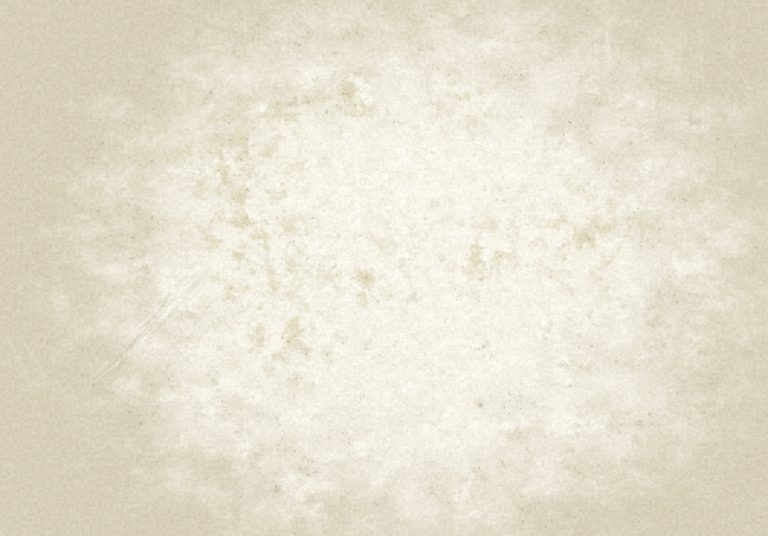
Write a Shadertoy shader that draws this texture.

```glsl
// Weathered ivory parchment: bright worn centre, darker edges, ochre stains and fine scratches

vec2 hash2(vec2 cell) {
    vec3 q = fract(cell.xyx * vec3(0.1031, 0.1030, 0.0973));
    q += dot(q, q.yzx + 33.33);
    return fract((q.xx + q.yz) * q.zy);
}

float gradientDot(vec2 cell, vec2 offset) {
    float angle = 6.2832 * hash2(cell).x;
    return dot(vec2(cos(angle), sin(angle)), offset);
}

// Gradient noise, roughly -0.7 to 0.7
float gradientNoise(vec2 p) {
    vec2 i = floor(p), f = fract(p);
    vec2 w = f * f * f * (f * (f * 6.0 - 15.0) + 10.0);
    vec2 e = vec2(1.0, 0.0);
    return mix(mix(gradientDot(i, f), gradientDot(i + e, f - e), w.x),
               mix(gradientDot(i + e.yx, f - e.yx), gradientDot(i + 1.0, f - 1.0), w.x), w.y);
}

float fbm(vec2 p) {
    float sum = 0.0, amplitude = 0.6;
    for (int i = 0; i < 6; i++) {
        sum += amplitude * gradientNoise(p);
        p = mat2(1.6, 1.2, -1.2, 1.6) * p + 17.3;
        amplitude *= 0.68;
    }
    return sum;
}

// Small ragged flecks, one for some of the grid cells
float flecks(vec2 p, float scale, float density) {
    vec2 cell = floor(p * scale), f = fract(p * scale);
    vec2 seed = hash2(cell + 71.0);
    vec2 centre = 0.3 + 0.4 * hash2(cell + 19.0);
    float radius = mix(0.08, 0.22, seed.y);
    float d = length(f - centre) + 0.25 * gradientNoise(p * scale * 3.0);
    return step(seed.x, density) * (1.0 - smoothstep(radius * 0.4, radius + 0.08, d));
}

// Ochre blotches: centre in canvas fractions, then radius
float stainField(vec2 uv, float aspect) {
    vec3 stains[10] = vec3[10](
        vec3(0.465, 0.815, 0.042), vec3(0.375, 0.785, 0.060),
        vec3(0.270, 0.715, 0.070), vec3(0.340, 0.640, 0.050),
        vec3(0.320, 0.555, 0.095), vec3(0.360, 0.370, 0.080),
        vec3(0.480, 0.490, 0.065), vec3(0.630, 0.535, 0.060),
        vec3(0.765, 0.570, 0.080), vec3(0.610, 0.815, 0.050));
    float field = 0.0;
    for (int i = 0; i < 10; i++) {
        vec2 d = (uv - stains[i].xy) * vec2(aspect, 1.0) / stains[i].z;
        field += exp(-dot(d, d) * 0.7);
    }
    return min(field, 1.0);
}

void mainImage(out vec4 fragColor, in vec2 fragCoord) {
    vec2 uv = fragCoord / iResolution.xy;
    float aspect = iResolution.x / iResolution.y;
    vec2 p = vec2(uv.x * aspect, uv.y);

    // Worn centre with a ragged, mottled border
    float clouds = fbm(p * vec2(3.2, 4.2) + 4.0);
    float mottle = fbm(p * vec2(10.0, 13.0) + 31.0);
    float crumbs = fbm(p * vec2(34.0, 38.0) + 11.0);
    float rim = length((uv - vec2(0.54, 0.50)) / vec2(0.52, 0.63));
    float ragged = rim + 0.18 * clouds + 0.30 * mottle + 0.18 * crumbs;
    float light = 0.92 * (1.0 - smoothstep(0.38, 1.03, ragged));
    vec2 glow = uv - vec2(0.53, 0.58);
    light += 0.11 * exp(-dot(glow, glow) * 24.0);
    light -= 0.16 * smoothstep(0.45, 0.0, uv.x) * smoothstep(0.3, 0.9, uv.y);

    // Pale scuffs over the dark border
    float scuff = fbm(p * vec2(11.0, 17.0) + 57.0);
    light += 0.34 * smoothstep(0.08, 0.40, scuff) * smoothstep(1.2, 0.6, rim);

    // Broad pale sweep on the left, sloping down to the right
    float sweep = (uv.y - 0.63 + 0.16 * (uv.x - 0.2) + 0.03 * clouds) / 0.022;
    light += 0.16 * exp(-sweep * sweep) * smoothstep(0.08, 0.15, uv.x) * smoothstep(0.40, 0.30, uv.x);

    // Bundle of fine diagonal scratches
    vec2 s = mat2(0.69, -0.72, 0.72, 0.69) * (p - vec2(0.29, 0.395));
    s.y += 0.016 * gradientNoise(p * 12.0);
    float bundle = exp(-s.y * s.y / 0.0005) * smoothstep(0.21, 0.08, abs(s.x));
    light += 0.7 * bundle * gradientNoise(vec2(s.x * 14.0, s.y * 190.0));

    // Faint upright and slanted hairlines
    float upright = gradientNoise(vec2(p.x * 140.0, p.y * 5.0));
    float slanted = gradientNoise(vec2((p.x + 0.55 * p.y) * 95.0, (p.y - p.x) * 5.0));
    light += 0.12 * smoothstep(0.2, 0.55, upright) * smoothstep(0.55, 1.0, uv.y);
    light += 0.12 * smoothstep(0.3, 0.6, slanted) * smoothstep(0.25, 0.5, abs(uv.x - 0.5));

    // Chipped surface, strongest where the border breaks up
    float wear = smoothstep(1.15, 0.6, rim);
    light = clamp(light, 0.0, 1.0) + (0.08 + 0.26 * wear) * crumbs;
    light -= 0.34 * wear * smoothstep(0.18, 0.5, fbm(p * 24.0 + 45.0));
    vec3 colour = mix(vec3(0.842, 0.812, 0.722), vec3(0.968, 0.956, 0.914), clamp(light, 0.0, 1.1));

    // Broken stains, then small dark flecks
    float crumble = smoothstep(-0.08, 0.40, fbm(p * 30.0 + 83.0) + 0.3 * mottle);
    colour = mix(colour, vec3(0.855, 0.820, 0.685), 0.70 * stainField(uv, aspect) * crumble);
    float dirt = flecks(p, 55.0, 0.10) + flecks(p + 3.7, 90.0, 0.18);
    dirt *= smoothstep(-0.15, 0.3, mottle) * (0.3 + 0.7 * wear);
    colour -= vec3(0.085, 0.090, 0.110) * min(dirt, 1.0);

    // Paper fibre
    colour += 0.024 * gradientNoise(p * 95.0) + 0.044 * gradientNoise(p * 185.0 + 8.0);
    fragColor = vec4(clamp(colour, 0.0, 1.0), 1.0);
}
```
